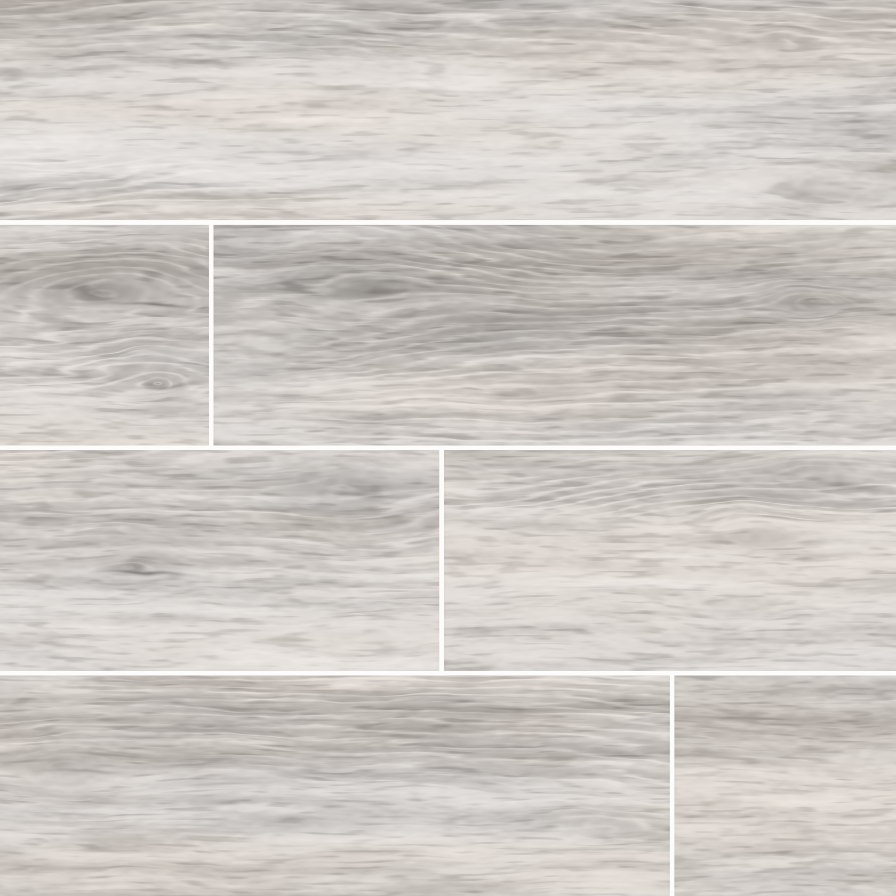
A WebGL 2 fragment shader for this texture:

```glsl
#version 300 es
precision highp float;

#define PLANK_SIZE vec2(1.03, 0.2515)
#define FIRST_JOINT vec2(-0.0215, -0.0032)
#define ROW_SHIFT 0.2572
#define JOINT_HALF_WIDTH 0.0026
#define JOINT_COLOR vec3(0.99, 0.99, 0.985)
#define WOOD_TONE 0.832
#define WARM_TINT vec3(0.025, 0.0, -0.026)
#define COOL_TINT vec3(0.014, 0.0, -0.012)
#define BAND_CONTRAST 0.23
#define STREAK_CONTRAST 0.25
#define RING_FREQUENCY 85.0
#define KNOTS_PER_PLANK 3

uniform vec2 u_resolution;
out vec4 fragColor;

float hash(vec2 p) {
    return fract(sin(dot(p, vec2(127.1, 311.7))) * 43758.5453);
}

float ease(float t) {
    return t * t * (3.0 - 2.0 * t);
}

// Each row slides by its own amount, so no columns show
float rowNoise(float x, float row) {
    x += 9.0 * hash(vec2(row, 4.1));
    float cell = floor(x);
    return mix(hash(vec2(cell, row)), hash(vec2(cell + 1.0, row)), ease(x - cell));
}

float noise(vec2 p) {
    float row = floor(p.y);
    return mix(rowNoise(p.x, row), rowNoise(p.x, row + 1.0), ease(p.y - row));
}

float fbm(vec2 p) {
    float sum = 0.0;
    float weight = 0.533;
    for (int i = 0; i < 4; i++) {
        sum += weight * noise(p);
        p = p * 2.03 + vec2(17.3, 9.1);
        weight *= 0.5;
    }
    return sum;
}

// Wood colour at a point of one plank, grain running along x
vec3 wood(vec2 p, vec2 id) {
    vec2 seed = 9.0 * vec2(hash(id + 3.7), hash(id + 8.2));
    vec2 q = p + seed;
    float wobble = fbm(q * vec2(5.0, 14.0)) - 0.5;
    float bulge = 0.0;
    float shade = 0.0;
    float bend = 0.0;

    // Knots push the grain aside; short cracks trail beside them
    for (int i = 0; i < KNOTS_PER_PLANK; i++) {
        vec2 key = id * 5.3 + float(i) * vec2(2.9, 7.1);
        vec2 center = PLANK_SIZE * vec2(hash(key), 0.1 + 0.8 * hash(key + 1.3));
        float size = mix(0.01, 0.032, hash(key + 2.6));
        float strength = mix(0.15, 0.9, pow(hash(key + 4.4), 2.0));
        // The short offcut carries a heavy knot
        if (i == 0 && id.x < 0.0 && id.y < 1.5) {
            center = PLANK_SIZE * vec2(0.88, 0.3);
            size = 0.055;
            strength = 1.0;
        }
        vec2 d = p - center + vec2(0.09, 0.05) * wobble;
        float r = length(d / (size * vec2(2.1, 0.8)));
        float halo = exp(-0.6 * r * r);
        bulge += 4.0 * strength * exp(-r);
        bend -= 0.55 * d.y * halo;
        shade += strength * (0.08 * halo + 0.10 * exp(-9.0 * r * r));
        vec2 crack = (d - vec2(size, 0.3 * size)) / vec2(0.04, 0.0024);
        shade += 0.2 * strength * exp(-dot(crack, crack));
    }
    q.y += bend + 0.015 * wobble;

    // Darker heartwood along the upper part of each plank
    float heartLine = mix(0.02, 0.075, hash(id + 6.9)) + 0.06 * wobble;
    float heart = exp(-pow((p.y - heartLine) / 0.045, 2.0));
    heart *= 0.4 + 0.9 * noise(q * vec2(2.0, 4.0) + 13.0);

    // Broad bands, drawn-out streaks and fine pores
    float band = fbm(q * vec2(1.1, 13.0)) - 0.5;
    float streak = fbm(q * vec2(8.0, 95.0)) - 0.5;
    float pore = noise(q * vec2(34.0, 310.0) + 31.0);
    float fleck = noise(q * vec2(95.0, 290.0) + 67.0) - 0.5;
    float tone = WOOD_TONE + 0.03 * (hash(id + 5.5) - 0.5);
    tone += BAND_CONTRAST * band + STREAK_CONTRAST * streak;
    tone += 0.045 * fleck - 0.09 * smoothstep(0.5, 0.98, pore);
    tone -= 0.055 * heart;

    // Pale growth rings on darker wood, fading in and out
    float height = RING_FREQUENCY * q.y + 7.0 * noise(q * vec2(3.0, 9.0)) + bulge;
    float ring = pow(0.5 + 0.5 * sin(6.2832 * height + 9.0 * streak), 3.0);
    float mask = smoothstep(0.55, 0.85, noise(q * vec2(1.3, 8.0) + 23.0));
    mask = max(mask, smoothstep(0.35, 0.95, heart));
    mask = max(mask, 0.5 * smoothstep(0.8, 2.6, bulge));
    tone += mask * (0.10 * ring * (0.3 + 1.2 * pore) - 0.038);
    tone -= shade * (0.8 + 2.0 * streak);

    // Soft ceiling keeps the pale wood even
    tone -= 0.5 * max(tone - 0.85, 0.0);
    float warmth = smoothstep(0.25, 0.75, fbm(q * vec2(1.8, 15.0) + 47.0));
    return vec3(max(tone, 0.36)) + mix(COOL_TINT, WARM_TINT, warmth);
}

void main() {
    vec2 uv = gl_FragCoord.xy / u_resolution;
    vec2 pos = vec2(uv.x, 1.0 - uv.y) - FIRST_JOINT;

    // Staggered plank layout, rows counted from the top
    float row = floor(pos.y / PLANK_SIZE.y);
    pos.x -= ROW_SHIFT * row;
    vec2 id = vec2(floor(pos.x / PLANK_SIZE.x), row);
    vec2 local = pos - id * PLANK_SIZE;

    // Joint between planks
    vec2 edge = min(local, PLANK_SIZE - local);
    vec2 pixel = 0.5 / u_resolution;
    vec2 cover = smoothstep(-pixel, pixel, edge - JOINT_HALF_WIDTH);
    float rim = exp(-max(min(edge.x, edge.y) - JOINT_HALF_WIDTH, 0.0) / 0.0012);

    vec3 plank = wood(local, id) - 0.025 * rim;
    fragColor = vec4(mix(JOINT_COLOR, plank, cover.x * cover.y), 1.0);
}
```
